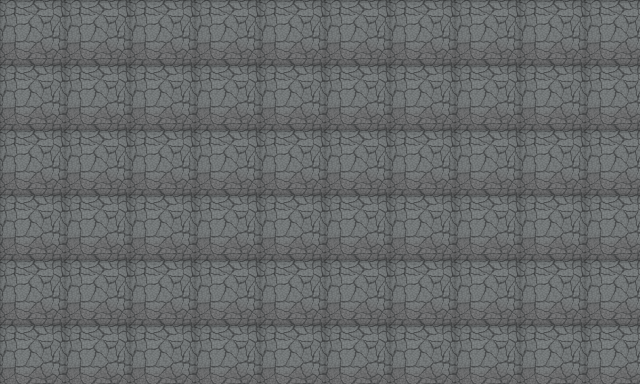
Reproduce this texture procedurally as a WebGL 1 fragment shader.

```glsl
precision highp float;
uniform vec2 u_resolution;

const float TAU = 6.2831853;
const float TILES_ACROSS = 9.84615;
const vec2 STONE_CELLS = vec2(6.0, 7.0);
const vec2 CHIP_CELLS = vec2(13.0, 11.0);
const vec2 GRAIN_CELLS = vec2(27.0, 29.0);
const vec2 CENTER_SWELL = vec2(0.40, 0.46);  // enlarges the middle stones
const vec2 CENTER_SHIFT = vec2(0.06, -0.01);
const float CRACK_HALF_WIDTH = 0.0085;
const float CHIP_HALF_WIDTH = 0.004;
const float CHIP_STRENGTH = 0.4;
const vec2 SEAM_REACH = vec2(0.030, 0.035);
const vec2 SEAM_DARKNESS = vec2(0.20, 0.22);
const float GRAIN_STRENGTH = 0.25;
const vec3 STONE = vec3(0.452, 0.469, 0.472);
const vec3 WORN_STONE = vec3(0.430, 0.427, 0.431);
const vec3 CRACK = vec3(0.280, 0.288, 0.292);

vec2 hash2(vec2 p) {
  return fract(sin(vec2(dot(p, vec2(127.1, 311.7)),
                        dot(p, vec2(269.5, 183.3)))) * 4375.85);
}

vec2 cellPoint(vec2 cell, vec2 count) {
  return 0.06 + 0.88 * hash2(mod(cell, count) + count);
}

// Wrapping cellular noise: x = distance to point, y = to border, z = cell shade
vec3 cellular(vec2 p, vec2 count) {
  vec2 base = floor(p);
  vec2 f = p - base;
  vec2 nearest = vec2(0.0);
  vec2 nearestCell = base;
  float best = 8.0;
  for (int j = -1; j <= 1; j++) {
    for (int i = -1; i <= 1; i++) {
      vec2 offset = vec2(float(i), float(j));
      vec2 r = offset + cellPoint(base + offset, count) - f;
      float d = dot(r, r);
      if (d < best) {
        best = d;
        nearest = r;
        nearestCell = base + offset;
      }
    }
  }
  float border = 8.0;
  for (int j = -2; j <= 2; j++) {
    for (int i = -2; i <= 2; i++) {
      vec2 offset = vec2(float(i), float(j));
      vec2 r = offset + cellPoint(base + offset, count) - f;
      vec2 across = r - nearest;
      if (dot(across, across) > 0.0001) {
        border = min(border, dot(0.5 * (r + nearest), normalize(across)));
      }
    }
  }
  return vec3(sqrt(best), border, hash2(mod(nearestCell, count)).x);
}

float line(float distanceToLine, float halfWidth, float pixel) {
  float soft = 0.5 * pixel + 0.002;
  return 1.0 - smoothstep(halfWidth - soft, halfWidth + soft, distanceToLine);
}

void main() {
  // Square tiles counted from the top left corner
  float pixel = TILES_ACROSS / u_resolution.x;
  vec2 fromTop = vec2(gl_FragCoord.x, u_resolution.y - gl_FragCoord.y);
  vec2 uv = fract(fromTop * pixel);

  // Ragged outlines from layered sines
  vec2 ragged = uv + 0.010 * sin(TAU * (3.0 * uv.yx + vec2(0.1, 0.6)))
                   + 0.005 * sin(TAU * (8.0 * uv.yx + 2.0 * uv));

  // Large stones in the middle, small ones towards the edges
  vec2 swollen = ragged + CENTER_SHIFT;
  vec2 density = STONE_CELLS * (1.0 + CENTER_SWELL * cos(TAU * swollen));
  swollen += CENTER_SWELL * sin(TAU * swollen) / TAU;
  vec3 stones = cellular(swollen * STONE_CELLS, STONE_CELLS);
  float stoneBorder = 2.0 * stones.y / (density.x + density.y);
  float widthWear = 1.0 + 0.45 * sin(TAU * (2.0 * uv.x + uv.y))
                         * sin(TAU * (uv.x - 3.0 * uv.y));
  float crack = line(stoneBorder, CRACK_HALF_WIDTH * widthWear, pixel);

  // Fine chipping along the worn lower part
  float worn = smoothstep(0.60, 0.80, uv.y + 0.04 * sin(TAU * 2.0 * uv.x));
  vec3 chips = cellular(ragged * CHIP_CELLS, CHIP_CELLS);
  float chip = line(chips.y / CHIP_CELLS.x, CHIP_HALF_WIDTH, pixel);
  crack = max(crack, CHIP_STRENGTH * worn * chip);

  // Stone faces with grain and a slight shade of their own
  float grain = 0.42 - cellular(uv * GRAIN_CELLS, GRAIN_CELLS).x;
  vec3 color = mix(STONE, WORN_STONE, 0.8 * worn);
  color *= 1.0 + 0.06 * (stones.z - 0.5) + GRAIN_STRENGTH * grain;
  color = mix(color, CRACK * (1.0 + 0.4 * grain), 0.9 * crack);

  // Soft dark seams between tiles
  vec2 edge = min(uv, 1.0 - uv);
  vec2 seam = 1.0 - SEAM_DARKNESS * exp(-edge / SEAM_REACH);
  color *= seam.x * seam.y;

  gl_FragColor = vec4(color, 1.0);
}
```
